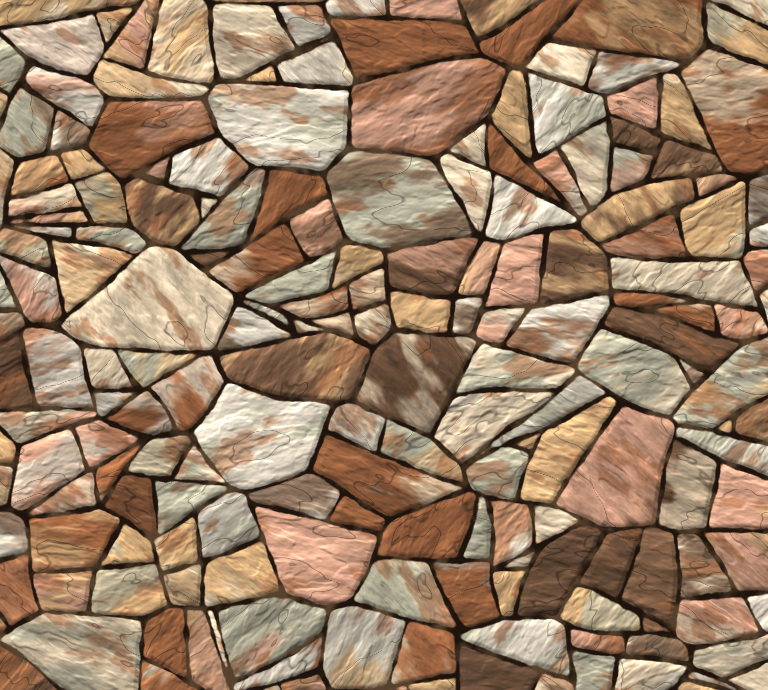
A WebGL 2 fragment shader for this texture:

```glsl
#version 300 es
precision highp float;
// Sunlit dry-stone wall of angular, rust-stained slabs with dark joints.
// Coarse Voronoi cells are cut by slanted lines into stones; each stone gets
// its own colours, bedding direction and ledged relief lit from above.
#define GRID vec2(6.5, 8.6)    // coarse cells per canvas width
#define JITTER 0.8             // scatter of the cell sites
#define JOINT 0.0026           // half width of the joints
#define ROUNDING 0.006         // softening of stone corners
#define ROUGHNESS 0.006        // raggedness of stone edges
#define LIGHT vec2(-0.4, 0.9)  // direction towards the sun
#define BEVEL 0.005            // width of the lit and shaded rims
#define RELIEF 2.3             // strength of the surface shading
#define STAIN 0.75             // strength of the second colour

uniform vec2 u_resolution;
out vec4 fragColor;

const vec3 PALETTE[7] = vec3[7](
  vec3(0.69, 0.67, 0.58), vec3(0.86, 0.78, 0.66), vec3(0.79, 0.64, 0.46),
  vec3(0.59, 0.38, 0.25), vec3(0.78, 0.59, 0.49), vec3(0.43, 0.32, 0.24),
  vec3(0.79, 0.75, 0.68));

float hash(vec2 p) {
  vec3 h = fract(vec3(p.xyx) * 0.1031);
  h += dot(h, h.yzx + 33.33);
  return fract((h.x + h.y) * h.z);
}

float trait(float key, float n) { return hash(vec2(key * 91.7 + n, n * 7.3 + 2.0)); }

float noise(vec2 p) {
  vec2 i = floor(p), f = fract(p);
  f = f * f * (3.0 - 2.0 * f);
  return mix(mix(hash(i), hash(i + vec2(1, 0)), f.x),
             mix(hash(i + vec2(0, 1)), hash(i + vec2(1, 1)), f.x), f.y);
}

float fbm(vec2 p) {
  float sum = 0.0, amp = 0.533;
  for (int i = 0; i < 4; i++) {
    sum += amp * noise(p);
    p = mat2(1.6, 1.2, -1.2, 1.6) * p + 17.3;
    amp *= 0.5;
  }
  return sum;
}

float softMin(float a, float b) {
  float h = max(ROUNDING - abs(a - b), 0.0) / ROUNDING;
  return min(a, b) - h * h * ROUNDING * 0.25;
}

vec2 siteOf(vec2 c) {
  return c + 0.5 + JITTER * (vec2(hash(c + 11.0), hash(c + 57.0)) - 0.5);
}

// Distance to the nearest joint; key identifies the stone.
float stone(vec2 p, out float key) {
  p += 0.012 * (vec2(noise(p * 14.0), noise(p * 14.0 + 40.0)) - 0.5);
  vec2 q = p * GRID, base = floor(q), id = base, site = base;
  float nearest = 9.0, d = 9.0;
  for (int k = 0; k < 9; k++) {
    vec2 c = base + vec2(k % 3, k / 3) - 1.0, s = siteOf(c);
    float r = dot(s - q, s - q);
    if (r < nearest) { nearest = r; id = c; site = s; }
  }
  for (int k = 0; k < 25; k++) {
    if (k == 12) continue;
    vec2 s = siteOf(id + vec2(k % 5, k / 5) - 2.0), span = s - site;
    d = softMin(d, dot(0.5 * (s + site) - q, span) / length(span * GRID));
  }
  // Slanted cuts, alternately near level and near upright
  vec2 local = (q - site) / GRID;
  key = hash(id + 3.0);
  for (int k = 0; k < 3; k++) {
    float chance = k == 0 ? 0.85 : k == 1 ? 0.8 : 0.12;
    float a = 1.1 * (trait(key, 1.0) - 0.5) + (k == 1 ? 0.0 : 1.571);
    float e = dot(local, vec2(cos(a), sin(a))) + 0.05 * (trait(key, 2.0) - 0.5);
    if (trait(key, 3.0) < chance) {
      d = softMin(d, abs(e));
      key = trait(key, e > 0.0 ? 4.0 : 5.0);
    }
  }
  return d + ROUGHNESS * (fbm(p * 55.0) - 0.5);
}

// Coordinates along the bedding of one stone
vec2 bedding(vec2 p, float key) {
  float a = 2.0 * (trait(key, 6.0) - 0.5);
  return mat2(cos(a), -sin(a), sin(a), cos(a)) * p * vec2(1.0, 2.3) + key * 37.0;
}

// Height with split ledges and fine grain
float relief(vec2 t) {
  float level = fbm(t * 15.0) * 5.0;
  float ledge = (floor(level) + smoothstep(0.0, 0.4, fract(level))) / 5.0;
  return 0.6 * ledge + 0.45 * fbm(t * 30.0);
}

void main() {
  vec2 p = gl_FragCoord.xy / u_resolution.x;
  float pixel = 1.0 / u_resolution.x, key, otherKey;
  float d = stone(p, key), toSun = stone(p + LIGHT * BEVEL, otherKey);

  // Stone colour with stains and streaks
  vec2 t = bedding(p, key);
  float patches = fbm(t * 11.0 + 5.0), streaks = fbm(t * vec2(18.0, 34.0));
  vec3 colour = PALETTE[int(trait(key, 7.0) * 6.99)];
  vec3 second = PALETTE[int(trait(key, 8.0) * 6.99)];
  colour = mix(colour, second, STAIN * smoothstep(0.48, 0.62, patches));
  colour = mix(colour, PALETTE[3], 0.55 * smoothstep(0.58, 0.7, fbm(t * 20.0 + 80.0)));
  colour *= 0.88 + 0.2 * trait(key, 9.0) + 0.5 * (streaks - 0.5);

  // Surface light, cracks and rims
  float slope = relief(t) - relief(bedding(p + LIGHT * 0.003, key));
  float crack = 1.0 - smoothstep(0.0, 0.012, abs(fbm(t * 8.0 + 31.0) - 0.45));
  float rim = clamp((min(d, 0.009) - min(toSun, 0.009)) / BEVEL, -1.0, 1.0);
  colour *= clamp(1.0 + RELIEF * slope, 0.5, 1.35) * (1.0 - 0.28 * crack);
  colour *= 1.0 + (rim > 0.0 ? 0.14 : 0.4) * rim;

  // Shaded joints
  vec3 joint = mix(vec3(0.12, 0.08, 0.05), vec3(0.34, 0.26, 0.18),
                   smoothstep(0.4, 0.75, fbm(p * 40.0)));
  float cover = smoothstep(JOINT - pixel, JOINT + pixel, d);
  fragColor = vec4(clamp(mix(joint, colour, cover), 0.0, 1.0), 1.0);
}
```
